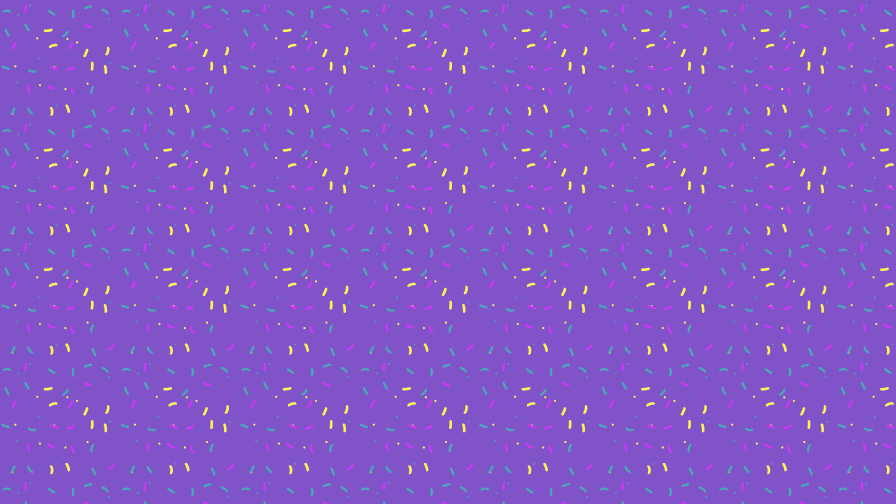
A Shadertoy shader for this pattern:

```glsl
// Confetti on violet: one square tile of bent dashes and tiny dots, repeated
// 7.5 times across and anchored at the top left. Pieces sit on jittered grids
// that wrap at the tile edge; yellow dashes gather in three clusters.

const vec3 VIOLET  = vec3(0.50, 0.325, 0.79);
const vec3 YELLOW  = vec3(1.00, 0.95, 0.35);
const vec3 TEAL    = vec3(0.30, 0.65, 0.73);
const vec3 MAGENTA = vec3(0.80, 0.22, 0.96);

float hash(vec2 p) {
    return fract(sin(dot(p, vec2(127.1, 311.7))) * 43758.5453);
}

vec2 hash2(vec2 p) {
    return vec2(hash(p), hash(p + 19.7));
}

// Shortest offset between two points on the repeating tile
vec2 wrapOffset(vec2 a, vec2 b) {
    vec2 d = a - b;
    return d - floor(d + 0.5);
}

// Distance to a round-ended dash bent into a shallow arc
float bentDash(vec2 p, float angle, float bend, float radius) {
    float c = cos(angle), s = sin(angle);
    p = vec2(c * p.x + s * p.y, c * p.y - s * p.x);
    p.y += bend * (p.x * p.x - 0.0004);
    p.x -= clamp(p.x, -0.026, 0.026);
    return length(p) - radius;
}

float coverage(float dist, float pixel) {
    return clamp(0.5 - dist / pixel, 0.0, 1.0);
}

void mainImage(out vec4 fragColor, in vec2 fragCoord) {
    // Tile space, with y running down from the top edge
    float pixel = 7.5 / iResolution.x;
    vec2 p = fract(vec2(fragCoord.x, iResolution.y - fragCoord.y) * pixel);
    vec3 color = VIOLET;

    // Dots on a 5 x 5 grid
    for (int i = 0; i < 25; i++) {
        vec2 cell = vec2(i % 5, i / 5);
        vec2 center = (cell + 0.5 + 0.7 * (hash2(cell + 41.3) - 0.5)) / 5.0;
        float pick = hash(cell + 73.9);
        vec3 ink = pick < 0.4 ? YELLOW : pick < 0.7 ? TEAL : MAGENTA;
        float radius = pick < 0.4 ? 0.0085 : 0.007;
        float dist = length(wrapOffset(p, center)) - radius;
        color = mix(color, ink, coverage(dist, pixel));
    }

    // Dashes on a 6 x 6 grid, odd rows shifted by half a cell
    for (int i = 0; i < 36; i++) {
        vec2 cell = vec2(i % 6, i / 6);
        vec2 center = (cell + 0.5 + 0.45 * (hash2(cell + 5.2) - 0.5)) / 6.0;
        float pick = hash(cell + 31.4);
        float turn = hash(cell + 57.8) - 0.5;

        // Yellow clusters: two mostly upright, one mostly level
        bool upright = length(wrapOffset(center, vec2(0.86, 0.42))) < 0.21
                    || length(wrapOffset(center, vec2(0.52, 0.91))) < 0.13;
        bool level = length(wrapOffset(center, vec2(0.43, 0.37))) < 0.14;
        bool yellow = upright || level;
        if (!yellow && pick < 0.14) continue;

        vec3 ink = yellow ? YELLOW : pick < 0.55 ? TEAL : MAGENTA;
        float angle = upright ? 1.5 + turn : level ? 0.6 * turn - 0.3 : 6.28 * turn;
        float bend = mix(-7.0, 7.0, hash(cell + 88.1));
        float radius = yellow ? 0.011 : 0.0097;
        float dist = bentDash(wrapOffset(p, center), angle, bend, radius);
        color = mix(color, ink, coverage(dist, pixel));
    }

    fragColor = vec4(color, 1.0);
}
```
